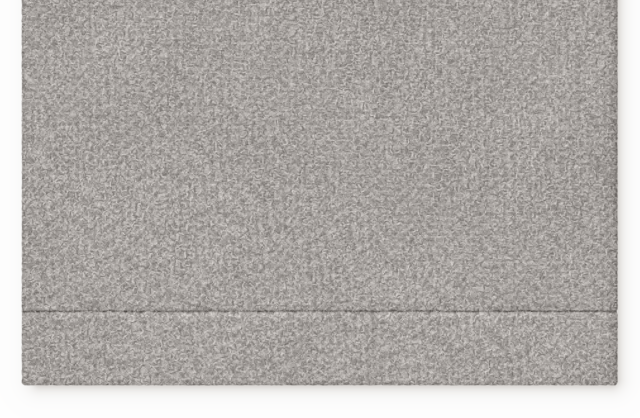
Reproduce this texture procedurally as a Shadertoy shader.

```glsl
// Grey terry cloth with a stitched hem, lying on a white ground with a soft shadow.

const vec2 CLOTH_MIN = vec2(0.0525, 0.0785);
const vec2 CLOTH_MAX = vec2(1.479, 1.10);
const float SEAM_Y = 0.2555;

float hash(vec2 cell) {
    return fract(sin(dot(cell, vec2(127.1, 311.7))) * 43758.5453);
}

float valueNoise(vec2 p) {
    vec2 cell = floor(p);
    vec2 f = fract(p);
    vec2 u = f * f * (3.0 - 2.0 * f);
    float low = mix(hash(cell), hash(cell + vec2(1.0, 0.0)), u.x);
    float high = mix(hash(cell + vec2(0.0, 1.0)), hash(cell + 1.0), u.x);
    return mix(low, high, u.y);
}

// Sum of octaves, centred on zero
float fbm(vec2 p) {
    float sum = 0.0;
    float weight = 0.5;
    for (int i = 0; i < 4; i++) {
        sum += weight * (valueNoise(p) - 0.5);
        p = mat2(1.6, 1.2, -1.2, 1.6) * p + 7.3;
        weight *= 0.5;
    }
    return sum;
}

float roundedBox(vec2 p, vec2 lower, vec2 upper, float radius) {
    vec2 q = abs(p - 0.5 * (lower + upper)) - 0.5 * (upper - lower) + radius;
    return length(max(q, 0.0)) + min(max(q.x, q.y), 0.0) - radius;
}

float band(float d, float width) {
    return exp(-d * d / (width * width));
}

// Small curled loops: warped fine noise, lit from the upper left
float pile(vec2 p) {
    vec2 warp = vec2(valueNoise(p * 120.0), valueNoise(p * 120.0 + 31.0)) - 0.5;
    vec2 q = p * 215.0 + warp * 1.4;
    float loops = valueNoise(q) - 0.5;
    float relief = valueNoise(q + vec2(0.5, -0.5)) - valueNoise(q - vec2(0.5, -0.5));
    float fibre = valueNoise(p * 330.0 + 53.0) - 0.5;
    return 0.19 * loops - 0.10 * relief + 0.13 * fibre;
}

// Groove of the hem with a lit fold beneath it
float seamShade(vec2 p, float seamY) {
    float wave = 0.0022 * (valueNoise(vec2(p.x * 65.0, 4.0)) - 0.5);
    float d = p.y - seamY - wave;
    float stitch = 0.75 + 0.5 * valueNoise(vec2(p.x * 110.0, 9.0));
    return -0.17 * stitch * band(d, 0.0027)
           - 0.025 * band(d - 0.007, 0.009)
           + 0.045 * band(d + 0.009, 0.007);
}

// Darkening where the cloth rolls away at its borders
float edgeShade(vec2 p, vec2 lower, vec2 upper) {
    float left = max(p.x - lower.x, 0.0);
    float right = max(upper.x - p.x, 0.0);
    float bottom = max(p.y - lower.y, 0.0);
    return -0.06 * exp(-left / 0.006)
           - 0.10 * exp(-right / 0.016)
           - 0.09 * exp(-right / 0.004)
           - 0.12 * exp(-bottom / 0.004);
}

vec3 clothColor(vec2 p) {
    float tone = 0.652 + 0.035 * fbm(p * vec2(4.0, 7.0));
    tone += 0.035 * fbm(p * vec2(18.0, 30.0));
    tone += pile(p);
    tone += seamShade(p, SEAM_Y);
    tone += edgeShade(p, CLOTH_MIN, CLOTH_MAX);
    return vec3(tone) - vec3(0.0, 0.018, 0.032);
}

// White ground with the soft shadow below and to the right
vec3 groundColor(vec2 p) {
    float shadowDist = roundedBox(p, CLOTH_MIN + vec2(0.025, -0.004),
                                  CLOTH_MAX + vec2(0.003, 0.0), 0.02);
    float outside = max(shadowDist, 0.0);
    float shadow = 0.12 * exp(-outside / 0.012) + 0.02 * exp(-outside / 0.035);
    return vec3(0.996) - shadow * vec3(0.92, 1.0, 1.10);
}

void mainImage(out vec4 fragColor, in vec2 fragCoord) {
    vec2 p = fragCoord / iResolution.xy * vec2(1.533, 1.0);
    float pixel = 1.0 / iResolution.y;

    // Slightly fuzzy outline, pinched where the seam meets the right side
    float outline = roundedBox(p, CLOTH_MIN, CLOTH_MAX, 0.009);
    outline += 0.0014 * (valueNoise(p * 160.0) - 0.5);
    outline += 0.002 * band(p.y - SEAM_Y, 0.004) * step(1.0, p.x);
    float coverage = 1.0 - smoothstep(-pixel, pixel, outline);

    vec3 color = mix(groundColor(p), clothColor(p), coverage);
    fragColor = vec4(clamp(color, 0.0, 1.0), 1.0);
}
```
